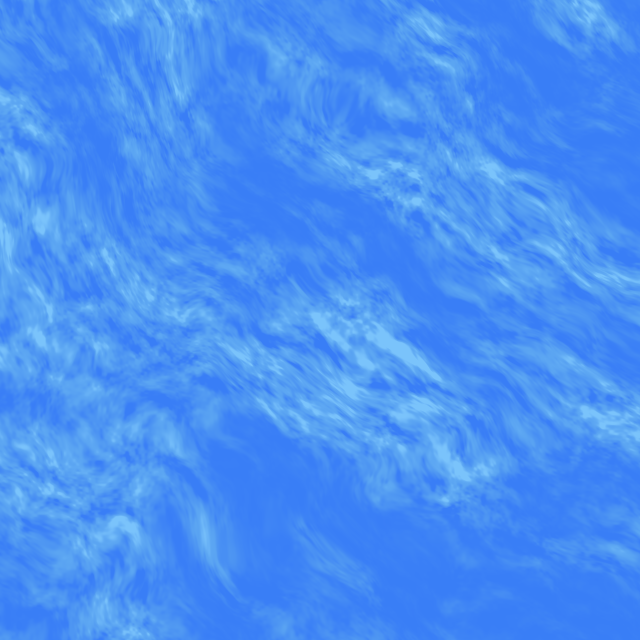
A WebGL 1 fragment shader for this texture:

```glsl
precision highp float;
// Rippled blue water: broad pale and deep patches drift diagonally downwards.
// Bent flow coordinates stretch layered noise into patches, and the slope of a
// finer noise adds small glints that are strongest where the water is pale.
uniform vec2 u_resolution;

const vec3 DEEP  = vec3(0.225, 0.495, 0.965);
const vec3 BLUE  = vec3(0.295, 0.575, 0.950);
const vec3 LIGHT = vec3(0.360, 0.650, 0.950);
const vec3 GLINT = vec3(0.480, 0.765, 0.985);

float hash(vec2 cell) {
  return fract(sin(dot(cell, vec2(127.1, 311.7))) * 43758.5453);
}

float valueNoise(vec2 p) {
  vec2 cell = floor(p);
  vec2 f = fract(p);
  f = f * f * (3.0 - 2.0 * f);
  float low = mix(hash(cell), hash(cell + vec2(1.0, 0.0)), f.x);
  float high = mix(hash(cell + vec2(0.0, 1.0)), hash(cell + 1.0), f.x);
  return mix(low, high, f.y);
}

// Four octaves, each turned a little to hide the lattice; result in 0..1.
float fbm(vec2 p, float gain) {
  float sum = 0.0;
  float total = 0.0;
  float weight = 1.0;
  for (int i = 0; i < 4; i++) {
    sum += weight * valueNoise(p);
    total += weight;
    weight *= gain;
    p = mat2(1.84, 0.78, -0.78, 1.84) * p + 17.3;
  }
  return sum / total;
}

// x runs along the current, y across it; the current steepens near the top.
vec2 flowCoords(vec2 p, float angle) {
  float c = cos(angle);
  float s = sin(angle);
  vec2 q = vec2(c * p.x - s * p.y, s * p.x + c * p.y);
  q.y += 0.5 * (p.x - 0.5) * p.y;
  vec2 sway = vec2(fbm(p * 3.0 + 4.0, 0.5), fbm(p * 3.0 + 31.0, 0.5)) - 0.5;
  return q + 0.22 * sway;
}

float bump(vec2 p, vec2 center, float radius) {
  vec2 d = (p - center) / radius;
  return exp(-dot(d, d));
}

float ridge(float offset, float width) {
  return exp(-offset * offset / (width * width));
}

// Large layout: a deep diagonal channel, a pale bank above it, a pale corner.
float layout(vec2 p) {
  float channel = p.y - 0.40 + 0.36 * p.x;
  float bias = 0.10 * ridge(channel - 0.14, 0.08) - 0.20 * ridge(channel, 0.08);
  bias += 0.20 * bump(p, vec2(0.08, 0.70), 0.30);
  bias -= 0.16 * bump(p, vec2(0.42, 0.90), 0.25);
  return bias;
}

// Slope of the ripples, lit from the upper left.
float rippleRelief(vec2 q, vec2 scale) {
  vec2 r = q * scale;
  return fbm(r, 0.7) - fbm(r + vec2(0.35, -0.55), 0.7);
}

vec3 waterColor(float tone) {
  vec3 color = mix(DEEP, BLUE, smoothstep(0.0, 0.33, tone));
  color = mix(color, LIGHT, smoothstep(0.25, 0.62, tone));
  return mix(color, GLINT, smoothstep(0.58, 1.0, tone));
}

void main() {
  vec2 p = gl_FragCoord.xy / u_resolution;
  vec2 q = flowCoords(p, 0.55);

  float patches = fbm(q * vec2(3.5, 7.0) + 9.0, 0.6);
  float pale = smoothstep(0.24, 0.80, patches + layout(p));
  float relief = rippleRelief(q, vec2(18.0, 30.0));
  float tone = 0.04 + 0.52 * pale + (0.25 + 1.7 * pale) * relief;

  gl_FragColor = vec4(waterColor(tone), 1.0);
}
```
